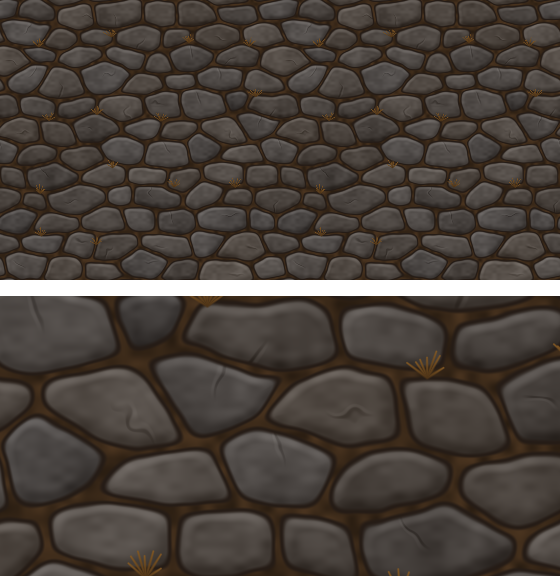
Top: the whole. Bottom: its middle third, enlarged.
A Shadertoy shader for this texture:

```glsl
// Weathered cobblestone paving with soil joints and dry grass tufts.
// Stones are cells of a staggered, weighted Voronoi diagram with rounded
// corners; their bevels are lit from above. The pattern repeats every unit in x.

const vec2 GRID = vec2(7.0, 12.0); // stones per unit square

struct Stone {
    float edge;   // rounded distance to the joint
    vec2 inward;  // direction away from the joint
    vec2 local;   // position relative to the stone's centre
    vec3 seed;    // random values of the stone
};

vec3 hash3(vec2 p) {
    vec3 q = fract(p.xyx * vec3(0.1031, 0.1030, 0.0973));
    q += dot(q, q.yxz + 33.33);
    return fract((q.xxy + q.yzz) * q.zyx);
}

// Value noise, repeating in x after one unit
float noise(vec2 p, float freq) {
    p *= freq;
    vec2 i = floor(p), f = p - i;
    f = f * f * (3.0 - 2.0 * f);
    float x0 = mod(i.x, freq), x1 = mod(i.x + 1.0, freq);
    float low = mix(hash3(vec2(x0, i.y)).x, hash3(vec2(x1, i.y)).x, f.x);
    float high = mix(hash3(vec2(x0, i.y + 1.0)).x, hash3(vec2(x1, i.y + 1.0)).x, f.x);
    return mix(low, high, f.y);
}

vec3 stoneSeed(vec2 cell) {
    return hash3(mod(cell, GRID) + 7.0);
}

// Centre in grid space (xy) and size weight (z)
vec3 stoneSite(vec2 cell) {
    vec3 h = stoneSeed(cell);
    vec2 centre = cell + 0.5 + vec2(0.5 * mod(cell.y, 2.0), 0.0);
    return vec3(centre + (h.xy - 0.5) * vec2(0.52, 0.46), (h.z - 0.5) * 0.36);
}

Stone findStone(vec2 p) {
    // Wobble the outlines
    p += (vec2(noise(p, 8.0), noise(p + 3.0, 8.0)) - 0.5) * 0.022;
    p += (vec2(noise(p, 30.0), noise(p + 5.0, 30.0)) - 0.5) * 0.006;
    vec2 q = p * GRID, base = floor(q), nearCell = base, a = vec2(0.0);
    float nearest = 1e3;
    for (int y = -2; y <= 2; y++)
    for (int x = -2; x <= 2; x++) {
        vec2 cell = base + vec2(x, y);
        vec3 site = stoneSite(cell);
        vec2 b = site.xy - q;
        float power = dot(b, b) - site.z;
        if (power < nearest) { nearest = power; nearCell = cell; a = b; }
    }
    // Smooth minimum over the distances to all neighbours
    float total = 1e-9, rounding = 0.0065;
    vec2 inward = vec2(0.0);
    for (int y = -2; y <= 2; y++)
    for (int x = -2; x <= 2; x++) {
        vec2 cell = nearCell + vec2(x, y);
        if (x == 0 && y == 0) continue;
        vec3 site = stoneSite(cell);
        vec2 b = site.xy - q, across = (a - b) * GRID;
        float gap = 0.5 * (dot(b, b) - site.z - nearest) / length(across);
        float w = exp(-gap / rounding);
        total += w;
        inward += w * normalize(across);
    }
    return Stone(-rounding * log(total), inward / total, -a / GRID, stoneSeed(nearCell));
}

vec3 stoneFace(Stone s, vec2 p, float d) {
    float tone = 0.225 + 0.065 * s.seed.x + 0.07 * (noise(p, 22.0) - 0.5)
               + 0.05 * (noise(p * vec2(1.0, 1.6), 64.0) - 0.5) + 0.3 * s.local.y;
    // Bevel: bright upper rim, shaded lower side
    float lit = dot(-s.inward, vec2(-0.35, 0.94));
    float rim = smoothstep(0.006, 0.011, d) * (1.0 - smoothstep(0.012, 0.021, d));
    float slope = 1.0 - smoothstep(0.009, 0.024, d);
    tone += 0.085 * rim * max(lit + 0.25, 0.0) + 0.055 * slope * min(lit, 0.0);
    tone += 0.025 * smoothstep(0.012, 0.028, d);
    // Crack with a lit lip on some stones
    float turn = 6.283 * s.seed.y;
    vec2 c = mat2(cos(turn), sin(turn), -sin(turn), cos(turn)) * s.local;
    c.y += (noise(p, 45.0) - 0.5) * 0.02;
    float reach = (1.0 - smoothstep(0.008, 0.032, abs(c.x - 0.02))) * step(0.55, s.seed.z);
    tone -= 0.06 * reach * (1.0 - smoothstep(0.0005, 0.0035, abs(c.y)));
    tone += 0.03 * reach * (1.0 - smoothstep(0.0005, 0.004, abs(c.y - 0.005)));
    vec3 tint = mix(vec3(0.03, 0.0, -0.025), vec3(0.018, 0.002, -0.006), s.seed.y);
    return tone + tint;
}

// Fan of dry blades rooted in a joint: coverage (x) and height (y)
vec2 grassTuft(vec2 p) {
    vec2 cell = floor(p * 4.0);
    vec3 h = hash3(mod(cell, 4.0) + 51.0);
    if (h.z > 0.85) return vec2(0.0);
    vec2 root = (cell + 0.3 + 0.4 * h.xy) / 4.0;
    if (distance(p, root) > 0.11) return vec2(0.0);
    Stone s = findStone(root);
    vec2 q = p - root + s.edge * s.inward + vec2(0.0, 0.008);
    vec2 tuft = vec2(0.0);
    for (int i = 0; i < 7; i++) {
        vec3 r = hash3(vec2(i, h.x * 40.0));
        float lean = (float(i) - 3.0) * 0.32 + (r.x - 0.5) * 0.3;
        float len = 0.02 + 0.014 * r.y;
        vec2 dir = vec2(sin(lean), cos(lean));
        float t = clamp(dot(q, dir) / len, 0.0, 1.0);
        float blade = 1.0 - smoothstep(0.0, 0.0034 - 0.0014 * t, length(q - dir * len * t));
        if (blade > tuft.x) tuft = vec2(blade, t);
    }
    return tuft;
}

void mainImage(out vec4 fragColor, in vec2 fragCoord) {
    vec2 p = fragCoord / iResolution.y;
    Stone s = findStone(p);
    float d = s.edge + (noise(p, 36.0) - 0.5) * 0.003;
    // Soil, then the shadow at the foot of each stone, then its face
    vec3 soil = vec3(0.225, 0.158, 0.095) * (0.7 + 0.6 * noise(p, 70.0));
    vec3 shadow = vec3(0.145, 0.108, 0.085);
    vec3 color = mix(soil, shadow, smoothstep(0.0005, 0.0045, d));
    color = mix(color, stoneFace(s, p, d), smoothstep(0.0045, 0.0095, d));
    vec2 tuft = grassTuft(p);
    color = mix(color, mix(vec3(0.30, 0.20, 0.09), vec3(0.50, 0.34, 0.14), tuft.y), tuft.x);
    fragColor = vec4(color, 1.0);
}
```
